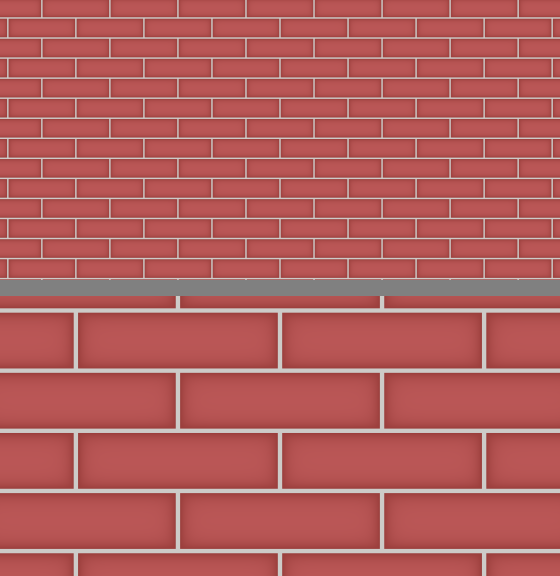
Top, the full canvas; bottom, a detail of the centre.
A WebGL 2 fragment shader for this pattern:

```glsl
#version 300 es
precision highp float;
// Running-bond brick wall with thin pale mortar joints.
// Each brick is a cell of a staggered grid; its red face darkens toward
// all four edges by an exponential falloff of the edge distance.

uniform vec2 u_resolution;
out vec4 fragColor;

// Lengths are fractions of the canvas height.
const vec2 BRICK_PITCH = vec2(0.2430, 0.0716);
const float FIRST_JOINT_Y = 0.0050;   // height of the lowest bed joint
const float ROW_STAGGER = 0.5;        // shift of odd rows, in bricks
const float JOINT_WIDTH = 0.0052;
const float SHADE_REACH = 0.0073;     // falloff length of the edge shade

const vec3 MORTAR_COLOR = vec3(0.805, 0.795, 0.785);
const vec3 FACE_COLOR = vec3(0.730, 0.340, 0.338);
const vec3 EDGE_COLOR = vec3(0.600, 0.240, 0.230);

// Distance from a point to the nearest joint centre line on each axis.
vec2 jointDistance(vec2 p) {
    vec2 cell = p / BRICK_PITCH;
    cell.x += ROW_STAGGER * mod(floor(cell.y), 2.0);
    vec2 local = fract(cell);
    return min(local, 1.0 - local) * BRICK_PITCH;
}

// Brick face colour, given the distance inward from its edges.
vec3 brickColor(vec2 inset) {
    vec2 lit = 1.0 - exp(-max(inset, 0.0) / SHADE_REACH);
    return mix(EDGE_COLOR, FACE_COLOR, lit.x * lit.y);
}

void main() {
    float pixel = 1.0 / u_resolution.y;
    vec2 p = (gl_FragCoord.xy - vec2(0.5 * u_resolution.x, 0.0)) * pixel;
    p.y -= FIRST_JOINT_Y;

    // Positive inside the brick, negative inside the mortar.
    vec2 inset = jointDistance(p) - 0.5 * JOINT_WIDTH;

    // Brick coverage with a one-pixel soft edge.
    vec2 coverage = clamp(inset / pixel + 0.5, 0.0, 1.0);
    vec3 color = mix(MORTAR_COLOR, brickColor(inset), coverage.x * coverage.y);
    fragColor = vec4(color, 1.0);
}
```
